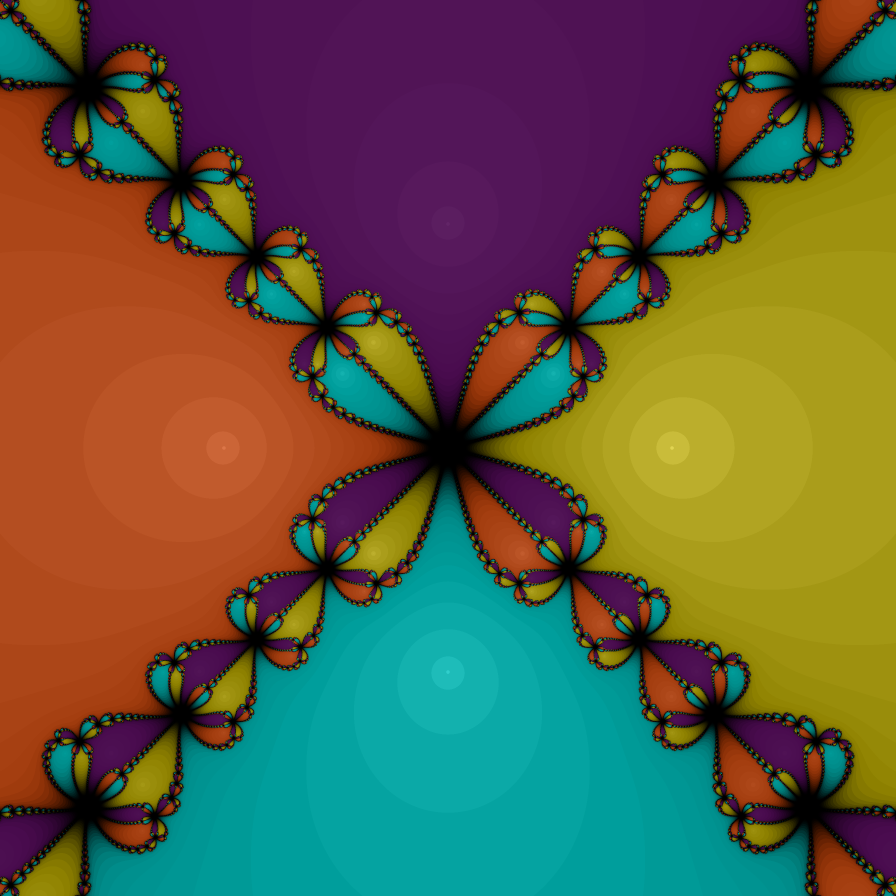
Give the GLSL for this background, as a Shadertoy shader.

```glsl
// Newton fractal of z^4 = 1 on the square from -2 to 2 of the complex plane.
// Each point takes the colour of the root it converges to, and grows darker
// in bands with the number of steps; points that never settle are black.

const float VIEW_SIZE = 4.0;
const float TOLERANCE = 1e-4;
const int MAX_STEPS = 32;
const int GRID = 1; // samples run from -GRID to GRID on each axis

const vec3 YELLOW = vec3(0.64, 0.59, 0.08);
const vec3 ORANGE = vec3(0.69, 0.29, 0.11);
const vec3 PURPLE = vec3(0.31, 0.07, 0.33);
const vec3 CYAN   = vec3(0.00, 0.62, 0.61);

vec2 complexMul(vec2 a, vec2 b) {
    return vec2(a.x * b.x - a.y * b.y, a.x * b.y + a.y * b.x);
}

// One step z - (z^4 - 1) / (4 z^3), simplified to 3z/4 + 1/(4 z^3)
vec2 newtonStep(vec2 z) {
    vec2 cube = complexMul(complexMul(z, z), z);
    vec2 inverse = vec2(cube.x, -cube.y) / max(dot(cube, cube), 1e-20);
    return 0.75 * z + 0.25 * inverse;
}

// Closest of the roots 1, -1, i and -i
vec2 nearestRoot(vec2 z) {
    return abs(z.x) > abs(z.y) ? vec2(sign(z.x), 0.0) : vec2(0.0, sign(z.y));
}

vec3 rootColor(vec2 root) {
    if (root.x > 0.5) return YELLOW;
    if (root.x < -0.5) return ORANGE;
    return root.y > 0.0 ? PURPLE : CYAN;
}

// Lift quick points and sink slow ones, in proportion to the colour's luma
vec3 shade(vec3 base, float steps) {
    float luma = dot(base, vec3(0.299, 0.587, 0.114));
    float lift = 0.27 - 0.17 * log2(max(steps, 1.0) / 2.0);
    float fade = 1.0 - smoothstep(10.0, 26.0, steps);
    return clamp(base + luma * lift, 0.0, 1.0) * fade;
}

vec3 newtonColor(vec2 z) {
    int steps = 0;
    vec2 root = nearestRoot(z);
    while (steps < MAX_STEPS && distance(z, root) > TOLERANCE) {
        z = newtonStep(z);
        root = nearestRoot(z);
        steps++;
    }
    return shade(rootColor(root), float(steps));
}

void mainImage(out vec4 fragColor, in vec2 fragCoord) {
    // Centre first, so that the sample grid is exactly symmetric
    vec2 centered = fragCoord - 0.5 * iResolution.xy;
    float scale = VIEW_SIZE / min(iResolution.x, iResolution.y);
    float side = float(2 * GRID + 1);

    // Average a grid of samples in each pixel to smooth the edges
    vec3 total = vec3(0.0);
    for (int j = -GRID; j <= GRID; j++) {
        for (int i = -GRID; i <= GRID; i++) {
            vec2 offset = vec2(float(i), float(j)) / side;
            total += newtonColor((centered + offset) * scale);
        }
    }
    fragColor = vec4(total / (side * side), 1.0);
}
```
